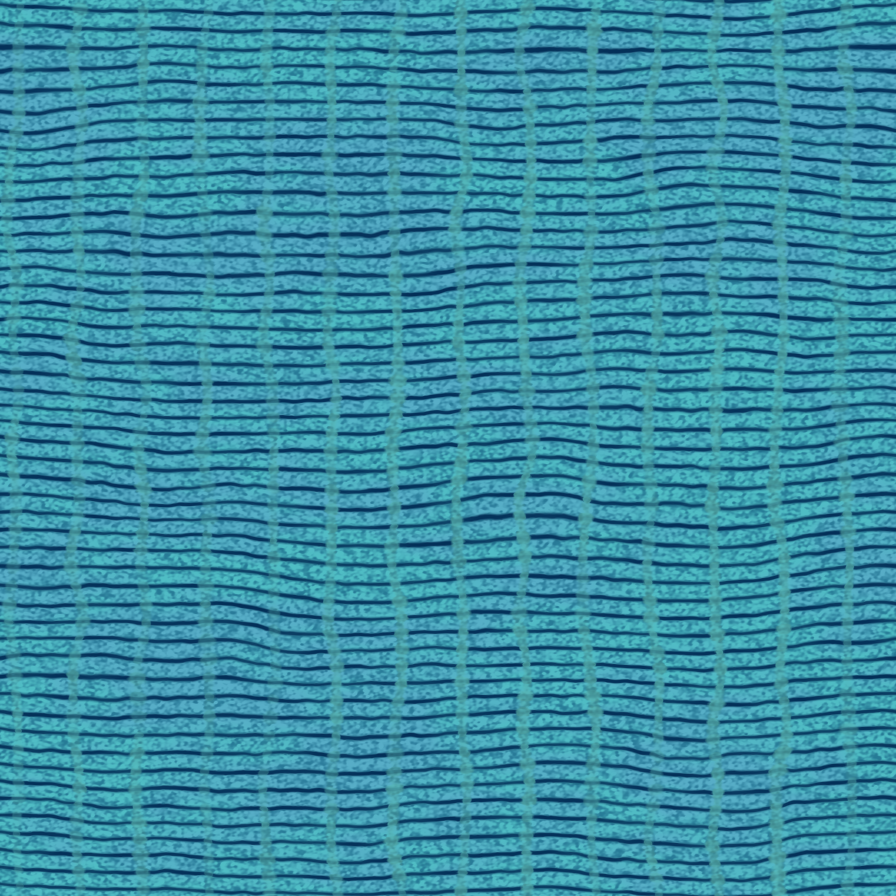
Reproduce this texture procedurally as a Shadertoy shader.

```glsl
float hash(vec2 p) {
    return fract(sin(dot(p, vec2(127.1, 311.7))) * 43758.5453);
}

// Value noise that wraps after the given number of cells
float noise(vec2 p, vec2 period) {
    vec2 i = floor(p), f = fract(p);
    f = f * f * (3.0 - 2.0 * f);
    vec2 a = mod(i, period), b = mod(i + 1.0, period);
    return mix(mix(hash(a), hash(vec2(b.x, a.y)), f.x),
               mix(hash(vec2(a.x, b.y)), hash(b), f.x), f.y);
}

void mainImage(out vec4 fragColor, in vec2 fragCoord) {
    vec2 uv = fragCoord / iResolution.xy;
    vec2 grid = vec2(14.0, 50.0);
    float pixel = grid.y / iResolution.y;

    // Ribs sag gently and kink between the vertical stitches
    float sag = 1.1 * (noise(uv * vec2(5.0, 6.0), vec2(5.0, 6.0)) - 0.5)
              + 0.42 * (noise(uv * vec2(14.0, 17.0) + 0.4, vec2(14.0, 17.0)) - 0.5)
              + 0.12 * (noise(uv * vec2(70.0, 50.0), vec2(70.0, 50.0)) - 0.5);
    float y = uv.y * grid.y + sag;
    float row = mod(floor(y + 0.5), grid.y);
    float fromGroove = abs(fract(y + 0.5) - 0.5);

    // Fine slanted yarn grain
    vec2 slant = vec2(uv.x - 0.8 * uv.y, uv.y + 0.3 * uv.x);
    float grain = 0.55 * noise(slant * vec2(250.0, 330.0), vec2(1000.0))
                + 0.45 * noise(uv * vec2(270.0, 310.0), vec2(270.0, 310.0));

    // Cloth colour drifts slightly between turquoise and a bluer dye
    float dye = 0.5 * noise(uv * vec2(5.0, 14.0), vec2(5.0, 14.0))
              + 0.5 * noise(vec2(uv.x * 28.0, y), vec2(28.0, 50.0));
    vec3 light = mix(vec3(0.31, 0.74, 0.77), vec3(0.34, 0.68, 0.78), smoothstep(0.25, 0.75, dye));
    vec3 shade = mix(vec3(0.14, 0.48, 0.58), vec3(0.17, 0.48, 0.61), dye);
    vec3 color = mix(shade, light, smoothstep(0.08, 0.72, grain));

    // Thin dark grooves of uneven width and depth
    float wear = noise(vec2(uv.x * 28.0, row), vec2(28.0, 50.0));
    float width = 0.07 + 0.035 * wear + 0.05 * (grain - 0.5);
    float soft = 0.035 + 0.4 * pixel;
    float groove = 1.0 - smoothstep(width - soft, width + soft, fromGroove);
    float halo = 1.0 - smoothstep(0.08, 0.23, fromGroove);
    color = mix(color, vec3(0.09, 0.34, 0.46), 0.45 * halo);
    color = mix(color, vec3(0.01, 0.18, 0.34), groove * (0.75 + 0.25 * wear));

    // Faint vertical stitches, knotted where they cross the grooves
    float x = uv.x * grid.x + 0.29 + 0.24 * (noise(uv * vec2(14.0, 16.0), vec2(14.0, 16.0)) - 0.5);
    float column = mod(floor(x), grid.x);
    float fromStitch = abs(fract(x) - 0.5);
    float fade = noise(vec2(column, uv.y * 25.0), vec2(14.0, 25.0));
    fade = smoothstep(0.1, 0.85, 0.55 * fade + 0.45 * hash(vec2(column, 7.0)));
    float strand = 1.0 - smoothstep(0.03, 0.1, fromStitch + 0.08 * (grain - 0.5));
    float knotSize = 0.6 + 0.6 * hash(vec2(column, row));
    float knot = length(vec2(fromStitch / 0.12, fromGroove / 0.38)) / knotSize;
    knot = 1.0 - smoothstep(0.65, 1.1, knot + 0.4 * (grain - 0.5));
    vec3 thread = vec3(0.31, 0.65, 0.65) * (0.84 + 0.3 * grain);
    color = mix(color, thread, max(strand * (0.1 + 0.5 * fade), knot * (0.35 + 0.5 * fade)));

    fragColor = vec4(color, 1.0);
}
```
